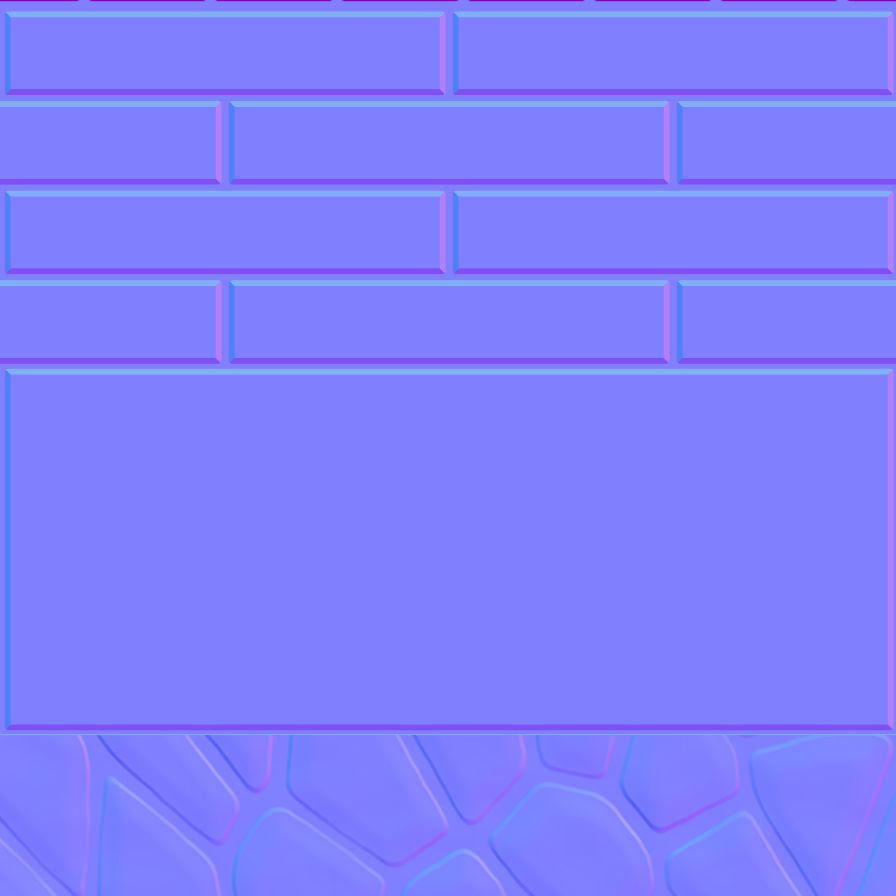
Reproduce this texture map procedurally as a Shadertoy shader.

```glsl
// Tangent-space normal map: bevelled brick rows, a large plain panel and a flagstone strip.

const float BRICK_PERIOD_X = 0.5;
const float ROW_HEIGHT = 0.1;
const float ROWS_TOP = 0.0094;
const float ROWS_BOTTOM = 0.4094;
const float STONE_TOP = 0.819;
const float BEVEL_WIDTH = 0.0065;
const float BEVEL_TILT = 0.37;
const vec2 BRICK_HALF = vec2(0.246, 0.0466);
const vec2 PANEL_CENTER = vec2(0.5013, 0.6133);
const vec2 PANEL_HALF = vec2(0.496, 0.2018);

vec2 hash2(vec2 p) {
    p = vec2(dot(p, vec2(127.1, 311.7)), dot(p, vec2(269.5, 183.3)));
    return fract(sin(p) * 43758.55);
}

float gradientNoise(vec2 p) {
    vec2 i = floor(p), f = fract(p);
    vec2 u = f * f * f * (f * (f * 6.0 - 15.0) + 10.0);
    vec2 o = vec2(0.0, 1.0);
    float a = dot(hash2(i) * 2.0 - 1.0, f);
    float b = dot(hash2(i + o.yx) * 2.0 - 1.0, f - o.yx);
    float c = dot(hash2(i + o) * 2.0 - 1.0, f - o);
    float d = dot(hash2(i + 1.0) * 2.0 - 1.0, f - 1.0);
    return mix(mix(a, b, u.x), mix(c, d, u.x), u.y);
}

float smoothMin(float a, float b, float k) {
    float h = max(k - abs(a - b), 0.0) / k;
    return min(a, b) - 0.25 * h * h * k;
}

// Sideways tilt of the rim of a rounded box, zero elsewhere
vec2 bevelTilt(vec2 p, vec2 halfSize, float px) {
    float radius = 0.004;
    vec2 q = abs(p) - halfSize;
    float d = length(max(q + radius, 0.0)) + min(max(q.x, q.y) + radius, 0.0) - radius;
    float rim = smoothstep(0.5 * px, -0.5 * px, d)
              * smoothstep(-0.5 * px, 0.5 * px, d + BEVEL_WIDTH);
    float sideways = smoothstep(-px, px, q.x - q.y);
    return BEVEL_TILT * rim * sign(p) * vec2(sideways, 1.0 - sideways);
}

// Running bond: every second row slides by half a brick
vec2 brickTilt(vec2 p, float px) {
    float y = (p.y - ROWS_TOP) / ROW_HEIGHT;
    float shift = 0.25 * mod(floor(y), 2.0);
    float x = mod(p.x - 0.0013 - shift, BRICK_PERIOD_X) - 0.25;
    return bevelTilt(vec2(x, (0.5 - fract(y)) * ROW_HEIGHT), BRICK_HALF, px);
}

// Distance to the rounded border of the enclosing Voronoi cell
float cellBorder(vec2 p) {
    vec2 cell = floor(p), f = fract(p);
    vec2 nearest = vec2(9.0), home = vec2(0.0);
    for (int j = -1; j <= 1; j++)
    for (int i = -1; i <= 1; i++) {
        vec2 g = vec2(i, j);
        vec2 r = g + hash2(cell + g) - f;
        if (dot(r, r) < dot(nearest, nearest)) { nearest = r; home = g; }
    }
    float border = 1.0;
    for (int j = -2; j <= 2; j++)
    for (int i = -2; i <= 2; i++) {
        vec2 g = home + vec2(i, j);
        vec2 r = g + hash2(cell + g) - f;
        vec2 apart = r - nearest;
        if (dot(apart, apart) > 0.0001)
            border = smoothMin(border, dot(0.5 * (nearest + r), normalize(apart)), 0.09);
    }
    return border;
}

// Stones lean down to the right, with a crisp lip and worn, uneven tops
float stoneHeight(vec2 p) {
    vec2 leaning = vec2(dot(p, vec2(0.86, 0.5)) / 0.125, dot(p, vec2(0.5, -0.86)) / 0.18);
    float wobble = gradientNoise(p * 9.0);
    float d = 0.14 * cellBorder(leaning) + 0.0012 * gradientNoise(p * 45.0);
    float gap = 0.006 + 0.005 * wobble;
    float lip = (0.0011 + 0.0012 * wobble) * smoothstep(gap, gap + 0.006, d);
    float chamfer = 0.0014 * smoothstep(gap, gap + 0.03, d);
    return lip + chamfer + 0.001 * gradientNoise(p * 17.0);
}

vec2 stoneTilt(vec2 p) {
    vec2 e = vec2(0.0009, 0.0);
    float h = stoneHeight(p);
    vec2 slope = vec2(stoneHeight(p + e.xy) - h, stoneHeight(p + e.yx) - h) / e.x;
    return -slope / sqrt(1.0 + dot(slope, slope));
}

vec3 encodeNormal(vec2 tilt) {
    return 0.5 + 0.5 * vec3(tilt, sqrt(max(1.0 - dot(tilt, tilt), 0.0)));
}

void mainImage(out vec4 fragColor, in vec2 fragCoord) {
    vec2 uv = fragCoord / iResolution.xy;
    float px = 1.0 / iResolution.y;
    vec2 p = vec2(uv.x, 1.0 - uv.y);
    vec2 tilt = vec2(0.0);

    // Bricks, panel and stones, from the top down
    if (p.y > ROWS_TOP && p.y < ROWS_BOTTOM) {
        tilt = brickTilt(p, px);
    } else if (p.y >= ROWS_BOTTOM && p.y < STONE_TOP) {
        vec2 q = p - PANEL_CENTER;
        tilt = bevelTilt(vec2(q.x, -q.y), PANEL_HALF, px);
    } else if (p.y >= STONE_TOP) {
        tilt = stoneTilt(uv);
        float lip = 1.0 - smoothstep(0.001, 0.002, p.y - STONE_TOP);
        tilt = mix(tilt, vec2(0.0, 0.33), lip);
    }

    // Broken dark seam along the top border
    float dash = smoothstep(0.03, 0.06, abs(fract(p.x / 0.141 - 0.167) - 0.5));
    float seam = dash * (1.0 - smoothstep(0.001, 0.002, p.y));
    tilt = mix(tilt, vec2(0.0, -0.95), seam);

    fragColor = vec4(encodeNormal(tilt), 1.0);
}
```
